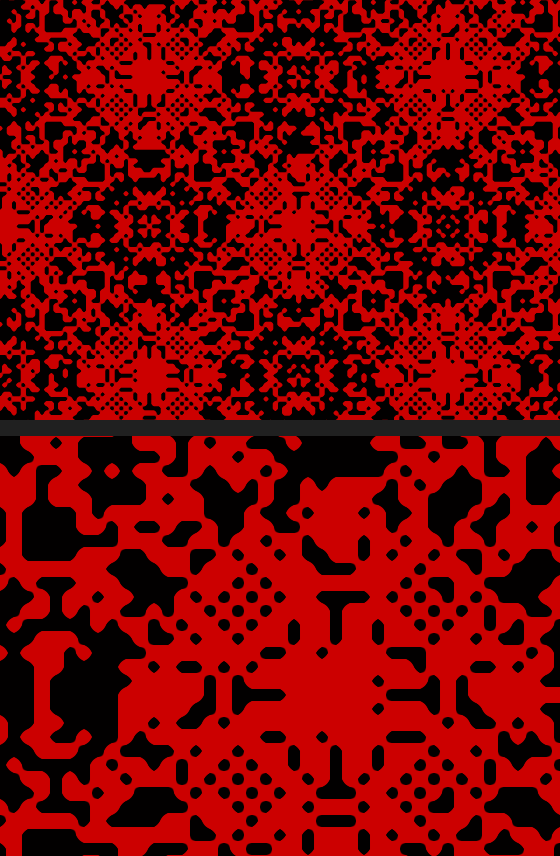
Top, the full canvas; bottom, a detail of the centre.
A Shadertoy shader for this pattern:

```glsl
// Mirrored red and black carpet: a binary lattice of cosine waves with chamfered contours.

const float PI = 3.14159265;
const float ROWS = 90.0;          // lattice cells down the canvas
const float HALF_PERIOD = 32.0;   // cells between a red medallion and a black one
const int WAVES = 12;
const vec3 BLACK = vec3(0.006, 0.0, 0.0);
const vec3 RED = vec3(0.80, 0.0, 0.0);

float hash(vec2 p) {
    return fract(sin(dot(p, vec2(12.9898, 78.233))) * 43758.5453);
}

// Standing wave symmetric about both axes and both diagonals
float mirrorWave(vec2 angle, float f, float g) {
    return cos(f * angle.x) * cos(g * angle.y) + cos(g * angle.x) * cos(f * angle.y);
}

// Fine ornament; equal parity of f and g makes the medallions alternate
float ornament(vec2 angle) {
    float sum = 0.0;
    for (int i = 0; i < WAVES; i++) {
        float k = float(i);
        float f = floor(4.0 + 26.0 * hash(vec2(k, 3.0)));
        float g = 2.0 * floor(1.0 + 14.0 * hash(vec2(k, 8.0))) + mod(f, 2.0);
        float side = hash(vec2(k, 5.0)) < 0.5 ? -1.0 : 1.0;
        sum += side * mirrorWave(angle, f, g);
    }
    return sum / sqrt(float(WAVES));
}

// 1 at a red lattice point, 0 at a black one
float latticePoint(vec2 cell) {
    vec2 angle = cell * PI / HALF_PERIOD;
    vec2 broad = cos(angle);
    vec2 blob = cos(5.0 * angle);
    float medallion = broad.x * broad.y;
    float tone = 0.55 * medallion + 0.60 * blob.x * blob.y;

    // Crosshatched diamonds in the four quarters of each red medallion
    vec2 quarter = max(-blob * broad, 0.0);
    float gate = quarter.x * quarter.y * step(0.0, medallion);
    float checker = 1.0 - 2.0 * mod(cell.x + cell.y, 2.0);
    float hatch = 5.0 * checker * smoothstep(0.15, 0.5, gate);

    float wear = 0.45 * (hash(cell) - 0.5);
    return step(0.0, tone + 1.15 * ornament(angle) + hatch + wear);
}

// Bilinear blend of the four surrounding points
float latticeField(vec2 p) {
    vec2 cell = floor(p);
    vec2 t = p - cell;
    float low = mix(latticePoint(cell), latticePoint(cell + vec2(1, 0)), t.x);
    float high = mix(latticePoint(cell + vec2(0, 1)), latticePoint(cell + vec2(1, 1)), t.x);
    return mix(low, high, t.y);
}

void mainImage(out vec4 fragColor, in vec2 fragCoord) {
    float pixel = ROWS / iResolution.y;
    vec2 p = fragCoord * pixel - vec2(64.0, 41.5);

    // A level below one half lets red join across diagonals
    float edge = 0.55 * pixel;
    float red = smoothstep(0.43 - edge, 0.43 + edge, latticeField(p));
    fragColor = vec4(mix(BLACK, RED, red), 1.0);
}
```
